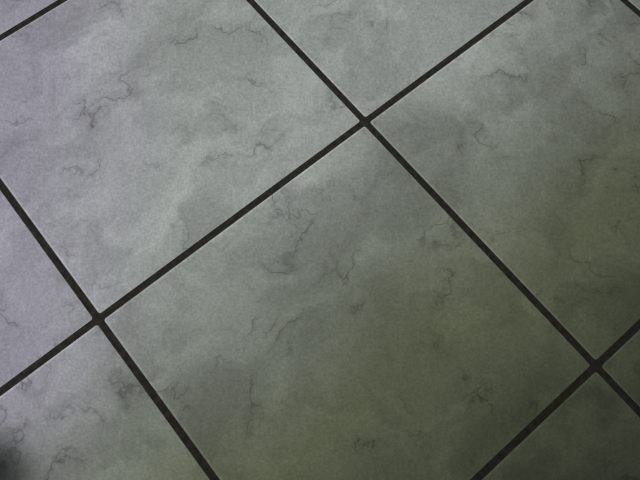
This texture is drawn by a Shadertoy shader. Its source:

```glsl
// Marbled grey floor tiles with dark grout, seen at an angle under uneven light.

#define GROUT_HALF 0.0102   // half width of a joint, in tiles
#define CORNER     0.008    // corner radius of a tile
#define CLOUDS     0.30     // strength of the marble clouds
#define VEINS      0.17     // strength of the dark veins
#define GRAIN      0.085    // strength of the fine speckle
#define PALE       vec3(0.565, 0.585, 0.57)
#define LAVENDER   vec3(0.58, 0.572, 0.615)
#define MIDGREY    vec3(0.425, 0.445, 0.41)
#define OLIVE      vec3(0.34, 0.36, 0.285)
#define SHADE      vec3(0.23, 0.25, 0.20)
#define GROUT      vec3(0.13, 0.125, 0.11)

vec2 hash2(vec2 p) {
    vec3 q = fract(p.xyx * vec3(0.1031, 0.1030, 0.0973));
    q += dot(q, q.yzx + 33.33);
    return fract((q.xx + q.yz) * q.zy);
}

// Gradient noise, roughly -0.7 to 0.7
float noise(vec2 p) {
    vec2 i = floor(p), f = fract(p);
    vec2 w = f * f * f * (f * (f * 6.0 - 15.0) + 10.0);
    vec4 corner;
    for (int k = 0; k < 4; k++) {
        vec2 o = vec2(k & 1, k >> 1);
        float angle = 6.2832 * hash2(i + o).x;
        corner[k] = dot(vec2(cos(angle), sin(angle)), f - o);
    }
    return mix(mix(corner.x, corner.y, w.x), mix(corner.z, corner.w, w.x), w.y);
}

float fbm(vec2 p) {
    float sum = 0.0, amp = 0.5;
    for (int k = 0; k < 6; k++) {
        sum += amp * noise(p);
        p = mat2(1.6, 1.2, -1.2, 1.6) * p + 17.3;
        amp *= 0.56;
    }
    return sum;
}

// Perspective: canvas position to tile coordinates
vec2 floorCoord(vec2 uv) {
    mat3 view = mat3(-0.5774, 0.3403, -0.107,
                      0.3375, 0.4207, -0.1155,
                      0.7604, 0.2535,  1.0);
    vec3 q = inverse(view) * vec3(uv.x, 1.0 - uv.y, 1.0);
    return q.xy / q.z;
}

// Distance to the rounded tile outline, negative inside
float tileEdge(vec2 local) {
    vec2 q = abs(local - 0.5) - (0.5 - GROUT_HALF - CORNER);
    return length(max(q, 0.0)) + min(max(q.x, q.y), 0.0) - CORNER;
}

// Brightness factor of the marble print on one tile
float marble(vec2 local, vec2 id) {
    vec2 seed = hash2(id + 40.0);
    vec2 p = local + seed * 50.0;
    vec2 warp = vec2(fbm(p * 3.0), fbm(p * 3.0 + 31.7));
    float cloud = fbm(p * vec2(2.6, 4.2) + warp * 1.6);
    float streak = smoothstep(0.16, 0.0, abs(noise(p * vec2(1.7, 3.0) + warp * 1.2 + 3.0)));

    // Soft broken veins at two scales
    float vein = 0.0;
    for (int k = 0; k < 2; k++) {
        float size = 1.0 + 0.9 * float(k);
        vec2 q = p * size + 23.0 * float(k);
        float ridge = abs(noise(q * 3.4 + warp * 2.2 + 9.0));
        float broken = smoothstep(0.06, 0.45, noise(q * 4.2 + 63.0) + 0.5 * warp.x);
        vein += broken * (0.75 * smoothstep(0.05, 0.0, ridge) + 0.35 * smoothstep(0.2, 0.0, ridge));
    }

    // One scratchy smudge per tile
    vec2 spot = local - mix(vec2(0.25), vec2(0.8), seed);
    float scratch = smoothstep(0.15, 0.0, abs(noise(p * 22.0 + warp * 3.0)));
    float smudge = exp(-dot(spot, spot) * 400.0) * (0.4 + 0.6 * scratch);

    return 0.98 + CLOUDS * cloud + 0.05 * streak - VEINS * (vein + 0.6 * smudge);
}

// Light across the floor: pale upper left, lavender at the left, olive shadow
vec3 lighting(vec2 uv) {
    float wobble = 0.1 * noise(uv * 3.0 + 5.0);
    float depth = dot(vec2(uv.x, 1.0 - uv.y), vec2(0.6, 0.8)) + wobble;
    vec3 col = mix(PALE, LAVENDER, smoothstep(0.45, 0.0, uv.x + wobble));
    col = mix(col, MIDGREY, smoothstep(0.58, 0.92, depth));
    col = mix(col, OLIVE, smoothstep(0.85, 1.15, depth));
    col = mix(col, SHADE, smoothstep(1.12, 1.5, depth));
    float fall = smoothstep(0.5, 1.1, length(uv - vec2(0.5, 0.55)));
    float blot = smoothstep(0.12, 0.0, length(uv - vec2(-0.02, 0.02)));
    return col * (1.0 - 0.12 * fall) * (1.0 - 0.65 * blot);
}

void mainImage(out vec4 fragColor, in vec2 fragCoord) {
    vec2 uv = fragCoord / iResolution.y;
    vec2 grid = floorCoord(uv);
    vec2 id = floor(grid), local = fract(grid);
    vec2 footprint = fwidth(grid);
    float soft = max(0.55 * max(footprint.x, footprint.y), 0.0018);
    float edge = tileEdge(local);

    // Tile face, with a thin bright rim on its two lit sides
    vec3 light = lighting(uv);
    vec3 col = light * marble(local, id);
    float lit = smoothstep(-0.02, 0.02, local.x - local.y);
    col *= 1.0 + 0.12 * lit * smoothstep(-0.009, -0.003, edge);

    // Grout, a little paler where the floor is bright
    vec3 joint = GROUT * (0.6 + 1.1 * light.g) * (1.0 + 0.3 * noise(grid * 60.0));
    col = mix(col, joint, smoothstep(-soft, soft, edge));

    // Fine speckle
    col *= 1.0 + GRAIN * (noise(uv * 190.0) + 0.7 * noise(uv * 95.0 + 7.0));
    fragColor = vec4(clamp(col, 0.0, 1.0), 1.0);
}
```
